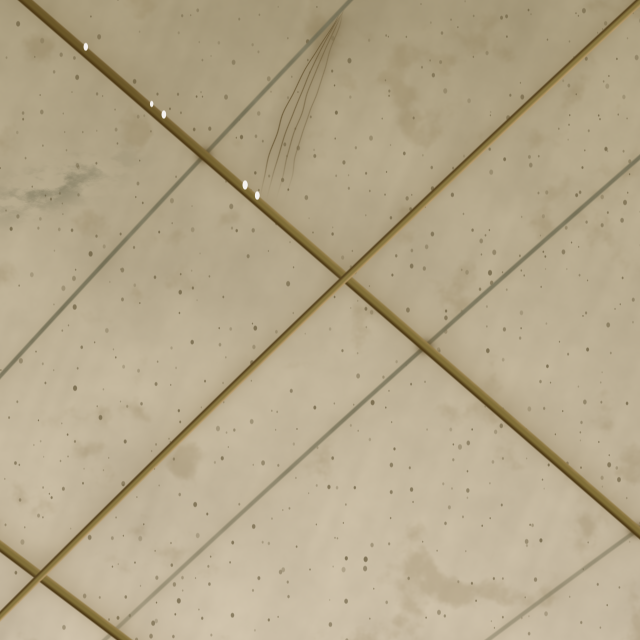
A WebGL 2 fragment shader for this texture:

```glsl
#version 300 es
precision highp float;
uniform vec2 u_resolution;
out vec4 outColor;

#define BEAM_WIDTH 0.0150
#define RIB_WIDTH 0.0115
#define SEAM_WIDTH 0.0062
#define SPECK_CHANCE 0.36
#define GRIME 0.34
#define MOTTLE 0.085
#define SEAM_BEND 0.04

const vec3 PANEL_TOP = vec3(0.665, 0.615, 0.495);
const vec3 PANEL_LOW = vec3(0.795, 0.745, 0.655);
const vec3 STAIN = vec3(0.51, 0.43, 0.27);
const vec3 SPECK = vec3(0.40, 0.35, 0.23);
const vec3 SEAM_GREY = vec3(0.47, 0.45, 0.35);
const vec3 OLIVE = vec3(0.50, 0.43, 0.22);
const vec3 DARK = vec3(0.30, 0.22, 0.08);
const vec3 TAN = vec3(0.70, 0.58, 0.39);

// Where each rising seam crosses the main beam; the second is the thick rib
const float CROSSING[4] = float[4](0.319, 0.540, 0.664, 0.995);

float hash(vec2 p) {
  vec3 q = fract(p.xyx * 0.1031);
  q += dot(q, q.yzx + 33.33);
  return fract((q.x + q.y) * q.z);
}

float noise(vec2 p) {
  vec2 i = floor(p), f = fract(p);
  f = f * f * (3.0 - 2.0 * f);
  return mix(mix(hash(i), hash(i + vec2(1, 0)), f.x),
             mix(hash(i + vec2(0, 1)), hash(i + 1.0), f.x), f.y);
}

float fbm(vec2 p) {
  float sum = 0.0, amp = 0.5;
  for (int i = 0; i < 5; i++) {
    sum += amp * noise(p);
    p = mat2(1.6, 1.2, -1.2, 1.6) * p + 7.3;
    amp *= 0.5;
  }
  return sum;
}

// Soft-edged strip around signed distance d
float strip(float d, float width, float soft) {
  return 1.0 - smoothstep(-soft, soft, abs(d) - 0.5 * width);
}

// Signed distance above a falling beam
float beamDistance(vec2 p, float k) {
  float slope = -0.867 + 0.112 * k;
  return (p.y - 1.034 + 0.887 * k - slope * p.x) / sqrt(1.0 + slope * slope);
}

// Signed distance above a rising seam; seams fan out in perspective
float seamDistance(vec2 p, float a) {
  float slope = 1.232 - 0.507 * a, x = p.x - a;
  float y = 1.034 - 0.867 * a + slope * x - SEAM_BEND * x * x;
  return (p.y - y) / sqrt(1.0 + slope * slope);
}

// Bar with a dark edge, olive middle and a lit edge on the given side
vec3 barColor(float d, float width, float lit, float wear) {
  float t = d * lit / width;
  vec3 c = mix(DARK, OLIVE, smoothstep(-0.42, -0.02, t));
  return mix(c, TAN, smoothstep(0.12, 0.5, t) * wear);
}

float specks(vec2 p, float cells, float soft) {
  vec2 id = floor(p * cells);
  vec2 offset = 0.2 + 0.6 * vec2(hash(id + 3.1), hash(id + 17.7));
  float radius = mix(0.0010, 0.0036, pow(hash(id + 41.3), 2.0));
  vec2 d = (p * cells - id - offset) / cells;
  float dotMask = 1.0 - smoothstep(-soft, soft, length(d * vec2(1.15, 0.85)) - radius);
  return dotMask * step(hash(id + 9.2), SPECK_CHANCE) * mix(0.25, 0.75, hash(id + 5.5));
}

void main() {
  vec2 p = gl_FragCoord.xy / u_resolution;
  float soft = max(0.0013, 0.8 / min(u_resolution.x, u_resolution.y));
  float cloud = fbm(p * 5.0), grain = fbm(p * 38.0);

  // Panels: vertical light falloff, mottling and faint wiping streaks
  vec3 col = mix(PANEL_LOW, PANEL_TOP, clamp(p.y * 1.02 + 0.03 * p.x, 0.0, 1.0));
  float streak = noise(vec2(p.x * 60.0 - p.y * 24.0, p.y * 5.0));
  col += MOTTLE * (cloud - 0.48) + 0.03 * (grain - 0.48) + 0.018 * (streak - 0.5);
  float blotch = smoothstep(0.60, 0.78, fbm(p * 14.0 + 20.0));
  col = mix(col, STAIN, 0.22 * blotch);

  // Grey smudge on the left panel
  vec2 s = (p - vec2(0.085, 0.71)) * mat2(0.94, 0.34, -0.34, 0.94);
  float smudge = exp(-dot(s * vec2(10, 32), s * vec2(10, 32)));
  col = mix(col, SEAM_GREY, 0.65 * smudge * smoothstep(0.35, 0.7, fbm(p * vec2(35, 60))));

  // Scattered dirt at several scales
  for (int i = 0; i < 3; i++) {
    float cells = 15.0 + 9.0 * float(i);
    col = mix(col, SPECK, specks(p + 0.37 * float(i), cells, soft));
  }

  // Cracks spreading downward in a brown fan
  float t = (0.99 - p.y) / 0.30;
  float inside = smoothstep(0.0, 0.12, t) * (1.0 - smoothstep(0.7, 1.04, t));
  for (int i = 0; i < 4; i++) {
    float k = float(i) / 3.0;
    float x = 0.54 - mix(0.22, 0.11, k) * t + mix(0.085, 0.015, k) * t * t;
    x += 0.005 * (noise(vec2(t * 9.0, k * 8.0)) - 0.5);
    float line = strip(p.x - x, 0.0018, soft) * mix(0.75, 0.35, k);
    float haze = 0.17 * exp(-abs(p.x - x) * 90.0);
    col = mix(col, STAIN * 0.85, inside * (line + haze));
  }

  // Thin seams, fading toward the lower right
  for (int i = 0; i < 4; i++) {
    if (i == 1) continue;
    float d = seamDistance(p, CROSSING[i]);
    float fade = mix(0.45, 0.95, smoothstep(0.0, 0.55, p.y));
    col = mix(col, STAIN, 0.13 * exp(-abs(d) * 90.0));
    col = mix(col, SEAM_GREY + 0.08 * (grain - 0.5), fade * strip(d, SEAM_WIDTH, soft * 1.4));
    float spot = length(vec2(d, beamDistance(p, 0.0)));
    col = mix(col, DARK, 0.8 * exp(-spot * spot * 9000.0));
  }

  // Falling beams with grime on their upper side
  for (int i = 0; i < 2; i++) {
    float d = beamDistance(p, float(i));
    float grime = exp(-abs(d) * (d > 0.0 ? 42.0 : 95.0));
    col = mix(col, STAIN, GRIME * grime * (0.4 + 1.2 * cloud));
    vec3 bar = barColor(d, BEAM_WIDTH, 1.0, 0.15 + 0.5 * grain);
    bar = mix(bar, DARK, 0.45 * smoothstep(0.62, 0.9, p.y));
    col = mix(col, bar, strip(d, BEAM_WIDTH, soft * 1.3));
  }

  // Thick rib laid over the beams, lit along its lower edge
  float rib = seamDistance(p, CROSSING[1]);
  col = mix(col, STAIN, GRIME * exp(-abs(rib) * (rib > 0.0 ? 55.0 : 120.0)) * (0.4 + cloud));
  vec3 ribBar = barColor(rib, RIB_WIDTH, -1.0, 0.75 + 0.4 * grain) + 0.03;
  col = mix(col, ribBar, strip(rib, RIB_WIDTH, soft * 1.3));

  // Paired glints along the upper beam
  for (int i = 0; i < 5; i++) {
    float pair = floor(float(i + 1) / 2.0), second = mod(float(i + 1), 2.0);
    float x = 0.134 + 0.122 * pair + 0.012 * pair * (pair - 1.0) - 0.019 * (1.0 - second) * step(0.5, pair);
    vec2 g = p - vec2(x, 1.043 - 0.867 * x);
    float size = 0.0035 + 0.0025 * hash(vec2(i, 4));
    float glint = 1.0 - smoothstep(-soft, soft, length(g * vec2(1.4, 0.8)) - size);
    col = mix(col, vec3(0.96, 0.95, 0.94), glint);
  }

  outColor = vec4(clamp(col, 0.0, 1.0), 1.0);
}
```
